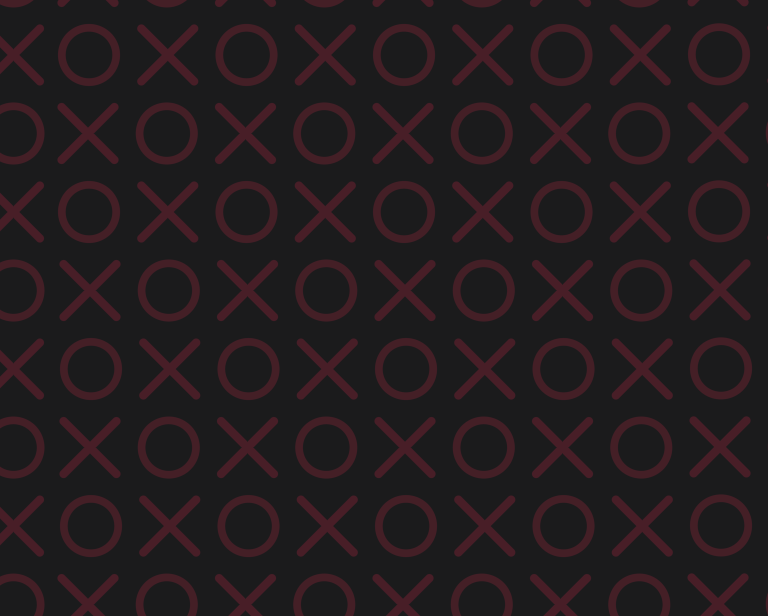
Give the GLSL for this pattern, as a WebGL 1 fragment shader.

```glsl
precision highp float;
uniform vec2 u_resolution;

float ringDistance(vec2 q) {
  return abs(length(q) - 0.345) - 0.049;
}

// Two diagonal strokes with round ends, folded into one quadrant
float crossDistance(vec2 q) {
  q = abs(q);
  float along = min(0.5 * (q.x + q.y), 0.335);
  return length(q - along) - 0.053;
}

void main() {
  // One unit is one column pitch; y runs down from the top edge
  float pixel = 9.752 / u_resolution.x;
  vec2 p = vec2(gl_FragCoord.x, u_resolution.y - gl_FragCoord.y) * pixel;

  // Rows drift sideways a little: alternate rows, plus a middle band
  float row = floor((p.y - 0.698) / 0.997 + 0.5);
  float band = step(2.5, row) * step(row, 6.5);
  float drift = 0.0127 * (1.0 - mod(row, 2.0) + 2.0 * band);
  float startX = 0.1175 + drift;
  float column = floor(p.x - startX + 0.5);

  // The first column lines up on its own; the last ones sit slightly higher
  vec2 center = vec2(column + startX, 0.698 + 0.997 * row);
  if (column < 0.5) center.x = 0.171;
  center.y -= 0.008 * step(8.5, column);

  // Crosses and rings alternate like a checkerboard
  vec2 q = p - center;
  bool isCross = mod(row + column, 2.0) < 0.5;
  float d = isCross ? crossDistance(q) : ringDistance(q);
  vec3 ink = isCross ? vec3(0.282, 0.117, 0.154) : vec3(0.268, 0.120, 0.150);

  float coverage = 1.0 - smoothstep(-0.7 * pixel, 0.7 * pixel, d);
  gl_FragColor = vec4(mix(vec3(0.104, 0.104, 0.110), ink, coverage), 1.0);
}
```
